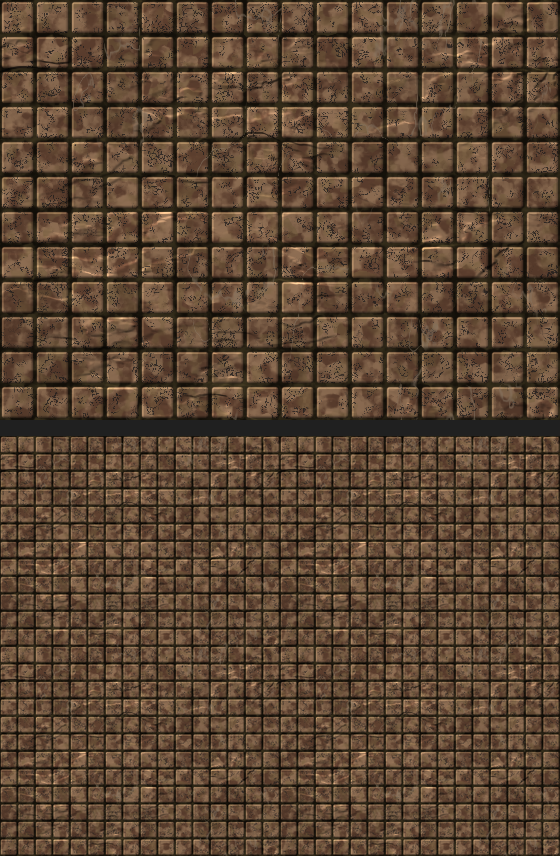
Top: one tile. Bottom: repeated 2 by 2.
This pattern is drawn by a Shadertoy shader. Its source:

```glsl
// Weathered square tiles of brown speckled stone, 16 by 12, with dark grout and worn ledges.

const vec2 GRID = vec2(16.0, 12.0);

vec2 hash2(vec2 c) {
    vec3 a = fract(c.xyx * vec3(0.1031, 0.1030, 0.0973));
    a += dot(a, a.yzx + 33.33);
    return fract((a.xx + a.yz) * a.zy);
}

// Wrapping cellular noise: nearest distance, second distance, blended cell value.
vec3 cells(vec2 p, vec2 period) {
    vec2 base = floor(p);
    float near = 9.0, second = 9.0, total = 0.0001, blend = 0.00005;
    for (int y = -1; y <= 1; y++) {
        for (int x = -1; x <= 1; x++) {
            vec2 id = base + vec2(x, y);
            vec2 key = mod(id, period) + period;
            vec2 toSite = id + 0.1 + 0.8 * hash2(key) - p;
            float d2 = dot(toSite, toSite);
            float d = sqrt(d2);
            second = min(second, max(near, d));
            near = min(near, d);
            float weight = pow(max(1.0 - d2, 0.0), 4.0);
            total += weight;
            blend += weight * hash2(key + 41.0).x;
        }
    }
    return vec3(near, second, blend / total);
}

// Octaves of the blended value, from 0 to 1.
float layered(vec2 p, vec2 period, int octaves) {
    float sum = 0.0, norm = 0.0, amp = 1.0;
    for (int i = 0; i < octaves; i++) {
        sum += amp * cells(p, period).z;
        norm += amp;
        amp *= 0.5;
        p *= 2.0;
        period *= 2.0;
    }
    return sum / norm;
}

// Stepped height of the flaked surface.
float ledges(vec2 p) {
    vec2 stretch = vec2(0.25, 0.5);
    float t = 6.0 * layered(p * stretch, GRID * stretch, 5);
    return floor(t) + smoothstep(0.0, 0.3, fract(t)) + 0.3 * t;
}

void mainImage(out vec4 fragColor, in vec2 fragCoord) {
    vec2 p = fragCoord / iResolution.xy * GRID;
    float px = GRID.y / iResolution.y;
    vec2 lightDir = normalize(vec2(-0.6, 0.8));

    // Rounded tile shape and its bevel
    float radius = 0.085;
    vec2 q = fract(p) - 0.5;
    vec2 corner = abs(q) - (vec2(0.457, 0.45) - radius);
    float d = length(max(corner, 0.0)) + min(max(corner.x, corner.y), 0.0) - radius;
    vec2 normal = sign(q) * normalize(max(corner, 0.0) + 0.0001);
    float facing = dot(normal, lightDir);
    float face = 1.0 - smoothstep(-0.6 * px, 0.6 * px, d);

    // Mottled stone, with a slight change from tile to tile
    float mottle = layered(p * 3.0, GRID * 3.0, 3);
    float tint = cells(p * 4.0, GRID * 4.0).z;
    vec2 tileHash = hash2(mod(floor(p), GRID) + 7.0);
    vec3 stone = mix(vec3(0.34, 0.23, 0.17), vec3(0.53, 0.41, 0.31), smoothstep(0.25, 0.75, mottle));
    stone = mix(stone, vec3(0.44, 0.36, 0.23), 0.45 * smoothstep(0.5, 0.9, tint));
    stone *= 0.94 + 0.12 * tileHash.x;

    // Dark broken veins along warped cell borders
    vec2 warp = 0.5 * sin(6.28318 * vec2(p.y + mottle, p.x - mottle) * 2.0);
    vec3 crackle = cells(p * 7.0 + warp, GRID * 7.0);
    float patches = cells(p * 5.0, GRID * 5.0).z;
    float vein = 1.0 - smoothstep(0.03, 0.10 + 3.0 * px, crackle.y - crackle.x);
    stone = mix(stone, vec3(0.12, 0.11, 0.11), 0.8 * vein * smoothstep(0.5, 0.72, patches));

    // Lit and shaded tile edges
    float rim = smoothstep(-0.085, -0.04, d) * (1.0 - smoothstep(-0.035, 0.0, d));
    stone += vec3(0.27, 0.23, 0.16) * rim * max(facing, 0.0);
    stone *= 1.0 - 0.6 * max(-facing, 0.0) * smoothstep(-0.1, 0.0, d);
    stone *= 1.0 - 0.35 * smoothstep(-0.03, 0.0, d);

    vec3 grout = mix(vec3(0.07, 0.055, 0.03), vec3(0.20, 0.17, 0.10), smoothstep(0.2, 0.8, mottle));
    vec3 color = mix(grout, stone, face);

    // Relief of the worn ledges, stronger in some regions
    float wear = smoothstep(0.3, 0.75, cells(p * 0.5, GRID * 0.5).z);
    float relief = clamp(ledges(p) - ledges(p + 0.06 * lightDir), -1.0, 1.0);
    color *= 1.0 + (0.12 + 0.5 * wear) * relief;

    // Pale scratches that run over stone and grout
    float scratchField = layered(p * vec2(0.5, 0.25), GRID * vec2(0.5, 0.25), 5);
    float scratch = 1.0 - smoothstep(0.0, 0.008 + 0.2 * px, abs(scratchField - 0.5));
    float gaps = smoothstep(0.45, 0.8, cells(p, GRID).z);
    color = mix(color, vec3(0.53, 0.47, 0.40), 0.5 * scratch * gaps);

    fragColor = vec4(clamp(color, 0.0, 1.0), 1.0);
}
```
